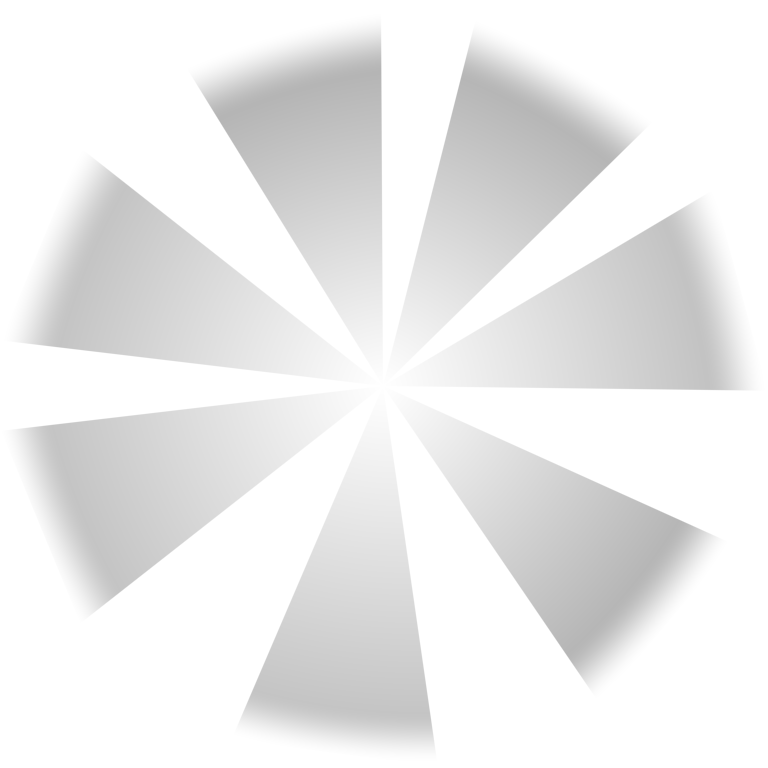
Write a three.js fragment shader that draws this background.

```glsl
// Seven grey spokes fanning out from a white centre and fading at their rims.
varying vec2 vUv;

// Darkness of one spoke; spoke = (mid angle in degrees, peak darkness, fade start, fade end).
float spokeShade(vec2 p, vec4 spoke) {
  float angle = radians(spoke.x);
  vec2 axis = vec2(cos(angle), sin(angle));
  float along = dot(p, axis);
  float across = abs(axis.x * p.y - axis.y * p.x);

  // Triangle with straight sides and a flat outer end
  float halfAngle = radians(15.7);
  float side = across * cos(halfAngle) - along * sin(halfAngle);
  float mask = 1.0 - smoothstep(-0.001, 0.001, max(side, along - 0.482));

  // Linear ramp from the centre, then a soft, slightly rounded rim
  float reach = mix(along, length(p), 0.5);
  float ramp = clamp(reach / spoke.z, 0.0, 1.0);
  float rim = 1.0 - smoothstep(spoke.z, spoke.w, reach);
  return mask * spoke.y * ramp * rim;
}

void main() {
  vec2 p = vUv - vec2(0.4987, 0.4974);

  // Unevenly spaced spokes, counter-clockwise from the right
  vec4 spokes[7];
  spokes[0] = vec4(15.0, 0.235, 0.415, 0.492);
  spokes[1] = vec4(60.1, 0.285, 0.405, 0.485);
  spokes[2] = vec4(106.0, 0.290, 0.400, 0.480);
  spokes[3] = vec4(157.5, 0.230, 0.415, 0.492);
  spokes[4] = vec4(202.4, 0.230, 0.425, 0.495);
  spokes[5] = vec4(262.5, 0.230, 0.422, 0.488);
  spokes[6] = vec4(320.0, 0.285, 0.415, 0.487);

  float shade = 0.0;
  for (int i = 0; i < 7; i++) {
    shade += spokeShade(p, spokes[i]);
  }
  gl_FragColor = vec4(vec3(1.0 - shade), 1.0);
}
```
